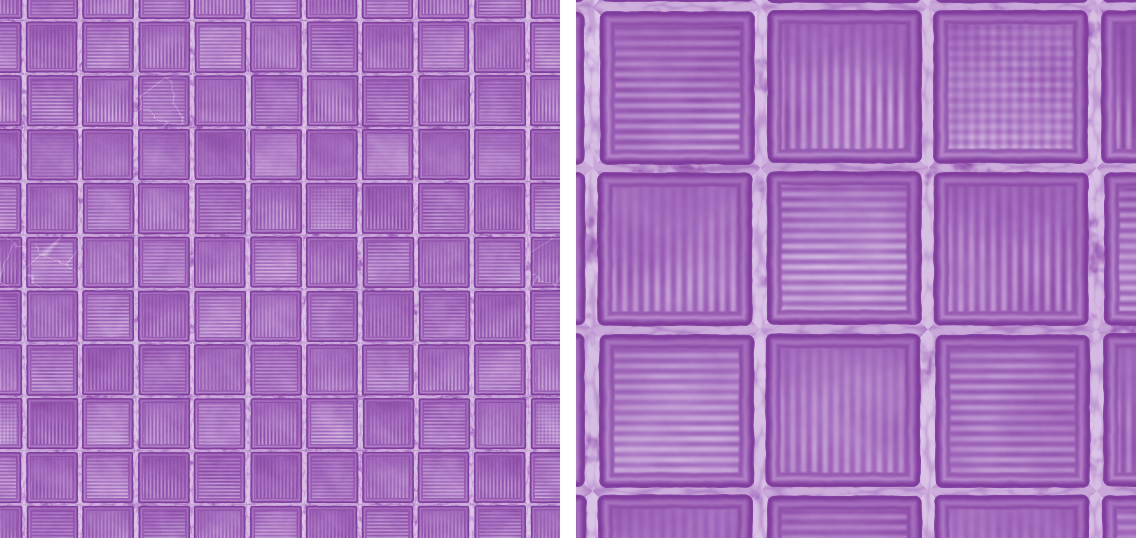
Left: the whole. Right: its middle third, enlarged.
A Shadertoy shader for this texture:

```glsl
// A wall of ribbed purple glass blocks set in pale, weathered mortar.

const vec2 REPEATS = vec2(10.0);
const vec2 GRID_SHIFT = vec2(0.43, 0.625);
const float RIBS_PER_BLOCK = 15.5;
const vec3 DEEP = vec3(0.54, 0.29, 0.65);
const vec3 LILAC = vec3(0.65, 0.44, 0.75);
const vec3 PALE = vec3(0.87, 0.79, 0.91);

float hash(vec2 p) {
    vec3 q = fract(p.xyx * vec3(0.1031, 0.1030, 0.0973));
    q += dot(q, q.yzx + 33.33);
    return fract((q.x + q.y) * q.z);
}

// Distances to the nearest and second nearest scattered points.
vec2 cellular(vec2 p) {
    vec2 base = floor(p), nearest = vec2(8.0);
    for (int y = -1; y <= 1; y++)
    for (int x = -1; x <= 1; x++) {
        vec2 c = base + vec2(x, y);
        float d = length(c + vec2(hash(c), hash(c + 57.3)) - p);
        nearest = d < nearest.x ? vec2(d, nearest.x) : vec2(nearest.x, min(d, nearest.y));
    }
    return nearest;
}

// Smooth variation, roughly -1 to 1.
float layeredSines(vec2 p) {
    float sum = 0.0, weight = 0.55;
    for (int i = 0; i < 3; i++) {
        sum += weight * sin(p.x + 1.3 * sin(p.y)) * cos(p.y + 0.8 * sin(p.x));
        p = mat2(1.5, 1.1, -1.1, 1.5) * p + 2.7;
        weight *= 0.6;
    }
    return sum;
}

float roundBox(vec2 p, vec2 halfSize, float radius) {
    vec2 q = abs(p) - halfSize + radius;
    return length(max(q, 0.0)) + min(max(q.x, q.y), 0.0) - radius;
}

float band(float x, float center, float width) {
    float k = (x - center) / width;
    return exp(-k * k);
}

vec3 purple(float tone) {
    vec3 low = mix(DEEP, LILAC, clamp(tone / 0.35, -0.5, 1.0));
    return mix(low, PALE, clamp((tone - 0.35) / 0.65, 0.0, 1.2));
}

// 1 where ribs run level, 0 where upright; two row breaks shift the checker.
float ribsLevel(vec2 id) {
    float shifted = step(0.5, id.y) * step(id.y, 6.5);
    return mod(id.x + id.y + shifted + 1.0, 2.0);
}

float ribs(vec2 p, vec2 id, float level, float pixel) {
    vec2 wave = sin(p * RIBS_PER_BLOCK * 6.2832);
    float crossed = id == vec2(6.0, 5.0) || id == vec2(0.0, 1.0) ? 1.0 : 0.0;
    float wear = mix(0.65, 1.0, hash(id + 21.0)) * (id.y == 6.0 ? 0.4 : 1.0);
    float patches = 0.85 + 0.45 * layeredSines(p * vec2(3.5, 5.0) + id * 5.1);
    float fade = mix(smoothstep(0.65, -0.3, p.y), 0.85, level * 0.7);
    float pattern = mix(mix(wave.x, wave.y, level), 0.6 * (wave.x + wave.y), crossed);
    return pattern * wear * patches * fade * smoothstep(0.05, 0.02, pixel);
}

// Tone of the recessed face: level ribs catch more light.
float panelTone(vec2 p, vec2 id, float pixel) {
    float level = ribsLevel(id);
    float tone = 0.33 + 0.1 * level + 0.2 * (hash(id + 9.0) - 0.5);
    tone -= 0.2 * p.y + 0.25 * dot(p, p);
    tone += 0.13 * layeredSines(p * 3.5 + id * 7.3);
    tone += 0.03 * layeredSines(p * 27.0 + id * 3.1);
    return tone + 0.31 * ribs(p, id, level, pixel);
}

// Moulded rim: dark edge, lit bevel, dark inner groove.
float rimTone(vec2 p, float depth) {
    float lit = smoothstep(-0.6, 0.5, -p.x * 0.5 - p.y);
    float tone = 0.23 - 0.36 * band(depth, 0.012, 0.02);
    tone += mix(0.1, 0.28, lit) * band(depth, 0.052, 0.014);
    return tone - mix(0.2, 0.08, lit) * band(depth, 0.08, 0.016);
}

// Faint pale fracture lines in a few broken blocks.
float cracks(vec2 p, vec2 id, float pixel) {
    bool broken = (id.y == 4.0 && id.x < 1.5) || id == vec2(3.0, 7.0);
    vec2 f = cellular(p * 1.5 + id * 3.7 + 0.08 * layeredSines(p * 9.0));
    float line = 1.0 - smoothstep(0.0, 0.03 + pixel, f.y - f.x);
    return broken ? line : 0.0;
}

// Grain runs along each joint; level joints are duller and dirtier.
float mortarTone(vec2 grid, vec2 p) {
    float upright = step(abs(p.y), abs(p.x));
    float grain = cellular(grid * mix(vec2(7.0, 20.0), vec2(20.0, 7.0), upright)).x;
    float dirt = layeredSines(grid * vec2(4.0, 5.0)) + 0.5 * layeredSines(grid * 21.0);
    float stain = smoothstep(0.25, 0.95, dirt);
    float clean = mix(0.77, 0.93, upright) + 0.08 * layeredSines(grid * 1.7);
    return clean - 0.28 * smoothstep(0.3, 0.85, grain) - 0.45 * stain;
}

void mainImage(out vec4 fragColor, in vec2 fragCoord) {
    vec2 grid = fragCoord / iResolution.xy * REPEATS - GRID_SHIFT;
    float pixel = REPEATS.y / min(iResolution.x, iResolution.y);
    vec2 id = mod(floor(grid) + vec2(1.0, 0.0), REPEATS);
    vec2 p = fract(grid) - 0.5;

    // Each block sits slightly off, with a chipped edge.
    vec2 nudge = vec2(0.022, 0.012) * (vec2(hash(id), hash(id + 31.0)) - 0.5);
    float chip = 0.005 * layeredSines(grid * 15.0);
    float depth = chip - roundBox(p - nudge, vec2(0.461, 0.475), 0.045);

    float face = smoothstep(0.08, 0.08 + max(pixel, 0.02), depth);
    float glass = mix(rimTone(p, depth), panelTone(p, id, pixel), face);
    glass += 0.3 * cracks(p, id, pixel);
    float cover = smoothstep(-0.5 * pixel, 0.5 * pixel, depth);
    fragColor = vec4(purple(mix(mortarTone(grid, p), glass, cover)), 1.0);
}
```
